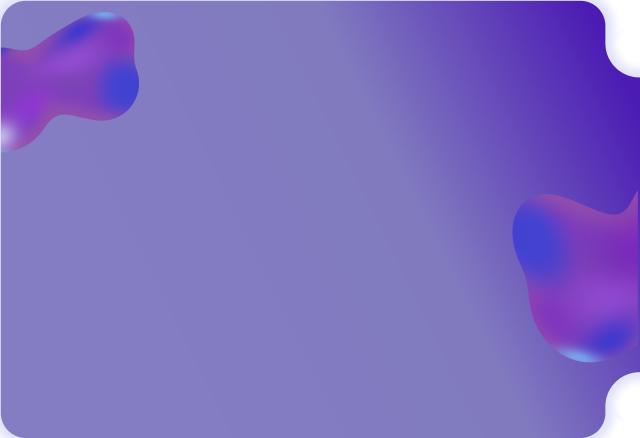
This background is drawn by a Shadertoy shader. Its source:

```glsl
// Lavender ticket card with a violet diagonal sweep, two notches and two iridescent blobs.

// Canvas units: 5.26 high, measured from the top left.
const float HEIGHT = 5.26;

float coverage(float d, float pixel) {
    return clamp(0.5 - d / pixel, 0.0, 1.0);
}

float smoothUnion(float a, float b, float k) {
    float h = max(k - abs(a - b), 0.0);
    return min(a, b) - h * h / (4.0 * k);
}

float roundBox(vec2 p, vec2 halfSize, float radius) {
    vec2 e = abs(p) - halfSize + radius;
    return length(max(e, 0.0)) + min(max(e.x, e.y), 0.0) - radius;
}

float circle(vec2 p, vec2 center, float radius) {
    return length(p - center) - radius;
}

// Rounded card plus a tab on the right, bitten by a circle above and below.
float cardDistance(vec2 p) {
    float body = roundBox(p - vec2(3.64, 2.635), vec2(3.63, 2.625), 0.3);
    vec2 fold = vec2(p.x, abs(p.y - 2.7));
    float tab = max(fold.y - 2.18, 6.6 - p.x);
    return min(body, max(tab, -circle(fold, vec2(7.68, 2.18), 0.41)));
}

float blobDistance(vec2 p) {
    float d = circle(p, vec2(0.0, 1.2), 0.63);
    d = smoothUnion(d, circle(p, vec2(0.8, 0.88), 0.48), 0.25);
    d = smoothUnion(d, circle(p, vec2(1.1, 0.62), 0.41), 0.2);
    d = smoothUnion(d, circle(p, vec2(1.22, 1.0), 0.45), 0.2);
    return smoothUnion(d, circle(p, vec2(1.3, 0.46), 0.3), 0.2);
}

// Soft elliptical spot, tilted by an angle.
float spot(vec2 p, vec2 center, vec2 size, float angle) {
    float c = cos(angle), s = sin(angle);
    vec2 e = mat2(c, -s, s, c) * (p - center) / size;
    return exp(-dot(e, e));
}

vec3 blobColor(vec2 p, float d) {
    vec3 blue = vec3(0.24, 0.22, 0.81);
    vec3 pink = vec3(0.59, 0.32, 0.66);
    vec3 col = vec3(0.49, 0.25, 0.73);
    col = mix(col, vec3(0.57, 0.30, 0.82), spot(p, vec2(0.85, 0.75), vec2(0.45, 0.22), -0.5));
    col = mix(col, vec3(0.45, 0.27, 0.66), 0.7 * spot(p, vec2(0.65, 1.05), vec2(0.5, 0.15), -0.2));
    col = mix(col, vec3(0.56, 0.21, 0.82), 0.9 * spot(p, vec2(0.38, 1.27), vec2(0.35, 0.2), -0.6));
    col = mix(col, pink, 0.75 * smoothstep(-0.22, 0.0, d));
    col = mix(col, vec3(0.50, 0.19, 0.75), 0.7 * spot(p, vec2(1.45, 0.45), vec2(0.25, 0.2), 0.6));
    col = mix(col, blue, 0.95 * spot(p, vec2(0.95, 0.36), vec2(0.32, 0.13), -0.55));
    col = mix(col, vec3(0.26, 0.26, 0.82), smoothstep(0.5, 0.12, length(p - vec2(1.53, 1.05))));
    col = mix(col, vec3(0.47, 0.66, 0.92), 0.95 * spot(p, vec2(1.26, 0.17), vec2(0.2, 0.07), 0.0));
    // Blue and pale lights on the far lobe.
    col = mix(col, blue, 0.8 * spot(p, vec2(0.0, 0.58), vec2(0.14, 0.1), -0.5));
    col = mix(col, vec3(0.78, 0.77, 0.94), 0.9 * spot(p, vec2(0.0, 1.64), vec2(0.2, 0.17), -0.5));
    return mix(col, vec3(0.45, 0.68, 0.9), 0.8 * spot(p, vec2(0.0, 1.85), vec2(0.14, 0.07), 0.0));
}

void mainImage(out vec4 fragColor, in vec2 fragCoord) {
    float pixel = HEIGHT / iResolution.y;
    vec2 p = vec2(fragCoord.x, iResolution.y - fragCoord.y) * pixel;

    // Card gradient: lavender turning violet towards the upper right.
    float along = dot(p, vec2(0.896, -0.443));
    vec3 col = mix(vec3(0.52, 0.49, 0.77), vec3(0.505, 0.48, 0.75), smoothstep(-1.0, 3.4, along));
    col = mix(col, vec3(0.295, 0.105, 0.705), clamp((along - 3.4) / 2.9, 0.0, 1.0));

    // Upper left blob.
    float d = blobDistance(p);
    col = mix(col, blobColor(p, d), coverage(d, pixel));

    // Lower right blob: the same form, turned over and enlarged.
    vec2 q = mat2(-0.746, 0.128, 0.127, -0.673) * (p - vec2(8.74, 4.89));
    d = blobDistance(q);
    vec3 deep = mix(blobColor(q, d), vec3(0.46, 0.13, 0.73), 0.7 * spot(p, vec2(7.7, 3.0), vec2(0.6, 0.45), 0.0));
    col = mix(col, deep, coverage(d, pixel * 0.7) * coverage(p.x - 7.66, pixel));

    // White page with a faint shadow around the card.
    float card = cardDistance(p);
    vec3 page = mix(vec3(0.88, 0.89, 0.98), vec3(1.0), smoothstep(0.0, 0.2, card));
    fragColor = vec4(mix(page, col, coverage(card, pixel)), 1.0);
}
```
